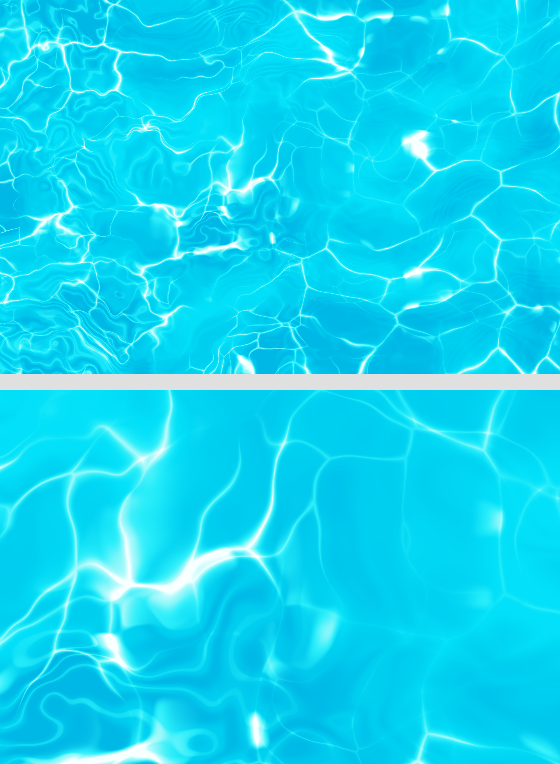
Top: the whole. Bottom: its middle third, enlarged.
Write a WebGL 1 fragment shader that draws this texture.

```glsl
precision highp float;
// Sunlit pool water: turquoise shading under a net of bright caustic lines.
// Warped cell borders make the net, contoured noise makes the fine ripples
// on the left, and stretched noise near the net makes the white glints.
uniform vec2 u_resolution;

const vec3 DEEP = vec3(0.00, 0.72, 0.90);
const vec3 MID = vec3(0.00, 0.81, 0.94);
const vec3 BRIGHT = vec3(0.01, 0.88, 0.975);
const vec3 PALE = vec3(0.16, 0.93, 0.98);
const vec3 SHINE = vec3(0.58, 0.97, 0.98);
const vec3 WHITE = vec3(0.97, 1.00, 1.00);

const vec2 NET_SCALE = vec2(5.2, 7.4);   // cells per canvas height
const vec2 FINE_SCALE = vec2(9.5, 14.0);
const float WARP = 0.17;
const float SMALL_WARP = 0.036;
const float SHADE_CONTRAST = 1.35;
const float RIPPLE_LINES = 11.0;

float hash(vec2 p) {
  vec3 q = fract(p.xyx * vec3(0.1031, 0.1030, 0.0973));
  q += dot(q, q.yzx + 33.33);
  return fract((q.x + q.y) * q.z);
}

vec2 hash2(vec2 p) {
  return vec2(hash(p), hash(p + 57.3));
}

float noise(vec2 p) {
  vec2 i = floor(p);
  vec2 f = p - i;
  f = f * f * f * (f * (f * 6.0 - 15.0) + 10.0);
  float low = mix(hash(i), hash(i + vec2(1.0, 0.0)), f.x);
  float high = mix(hash(i + vec2(0.0, 1.0)), hash(i + 1.0), f.x);
  return mix(low, high, f.y);
}

float fbm(vec2 p) {
  float sum = 0.0;
  float weight = 0.54;
  for (int i = 0; i < 3; i++) {
    sum += weight * noise(p);
    p = mat2(1.6, 1.2, -1.2, 1.6) * p + 17.7;
    weight *= 0.5;
  }
  return sum / 0.945;
}

vec2 warpField(vec2 p) {
  return vec2(noise(p), noise(p + 41.7)) - 0.5;
}

// x: closeness measure to a cell border, y: to a junction of three cells
vec2 cellNet(vec2 p) {
  vec2 cell = floor(p);
  vec3 nearest = vec3(9.0);
  for (int y = -2; y <= 2; y++) {
    for (int x = -2; x <= 2; x++) {
      vec2 id = cell + vec2(float(x), float(y));
      float d = length(id + 0.08 + 0.84 * hash2(id) - p);
      if (d < nearest.x) nearest = vec3(d, nearest.xy);
      else if (d < nearest.y) nearest = vec3(nearest.x, d, nearest.y);
      else nearest.z = min(nearest.z, d);
    }
  }
  return nearest.yz - nearest.x;
}

// Thin bright core that swells at junctions and fades along its way
float caustic(vec2 net, float strength) {
  float width = 0.024 + 0.022 * strength * strength + 0.045 * strength * exp(-net.y * 9.0);
  float halo = 0.13 * exp(-net.x / 0.11);
  return (exp(-net.x / width) + halo) * (0.08 + 0.72 * strength);
}

void main() {
  vec2 p = gl_FragCoord.xy / u_resolution.y;
  float rough = 1.0 - smoothstep(0.35, 1.0, p.x + 0.35 * (noise(p * 3.0) - 0.5));

  // Bent coordinates of the water surface
  vec2 q = p + WARP * warpField(p * 3.2 + 5.0);
  q += SMALL_WARP * (1.0 + 0.7 * rough) * warpField(p * 13.0);
  q += (0.004 + 0.016 * rough) * warpField(p * 34.0);
  q.y -= 0.12 * q.x;

  // Caustic nets, the fine one mostly in the rough part
  vec2 net = cellNet(q * NET_SCALE + 3.0);
  vec2 fineNet = cellNet((q + 0.05 * warpField(p * 9.0 + 8.0)) * FINE_SCALE + 20.0);
  float strength = smoothstep(0.22, 0.85, fbm(p * 7.0 + 11.0) - 0.06 * rough);
  float fineStrength = smoothstep(0.35, 0.85, noise(p * 9.0 + 31.0));
  float light = caustic(net, strength);
  light += (0.24 + 0.36 * rough) * caustic(fineNet, fineStrength);

  // Soft shading with darker cell middles
  float shade = 0.38 + SHADE_CONTRAST * (fbm(q * vec2(4.0, 6.5) + 9.0) - 0.5);
  shade += 0.38 * exp(-net.x * 5.0) + 0.14 * exp(-fineNet.x * 5.0) - 0.06 * rough;

  // Fine ripples as contours of noise
  float swell = fbm(q * vec2(4.0, 7.0) + 2.0);
  float ripple = sin(6.2832 * RIPPLE_LINES * swell);
  float patches = smoothstep(0.3, 0.65, noise(p * 5.0 + 70.0));
  shade += ripple * (0.05 + 0.24 * rough * patches);
  light += (0.03 + 0.15 * rough) * patches * smoothstep(0.75, 1.0, ripple);

  // Small white glints close to the net
  float spark = noise(q * vec2(26.0, 40.0) + 13.0) * noise(p * 8.0 + 90.0);
  light += 0.8 * smoothstep(0.44, 0.72, spark) * exp(-net.x * 7.0);

  // Tone ramp from deep water to white light
  vec3 color = mix(DEEP, MID, smoothstep(0.0, 0.5, shade));
  color = mix(color, BRIGHT, smoothstep(0.45, 1.0, shade));
  color = mix(color, PALE, smoothstep(0.04, 0.28, light));
  color = mix(color, SHINE, smoothstep(0.22, 0.48, light));
  color = mix(color, WHITE, smoothstep(0.42, 0.75, light));
  gl_FragColor = vec4(color, 1.0);
}
```
